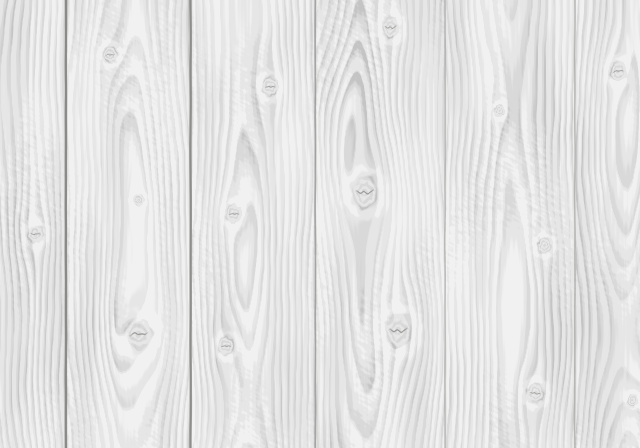
A Shadertoy shader for this texture:

```glsl
// Whitewashed softwood boards standing side by side, split by thin grey seams.
// Growth rings are contours of a stretched field around each board's heart,
// bent around scattered knots, then washed into a few soft grey tones.

#define FIRST_SEAM 0.103   // x of the first seam, in canvas widths
#define PITCH 0.1988       // mean board width
#define SEAMS 5
#define KNOTS 3            // per board
#define RING_DENSITY 104.0 // rings per canvas width
#define WHITE vec3(0.945)
#define LIGHT vec3(0.90)
#define SHADE vec3(0.85)
#define DARK vec3(0.77)
#define GAP vec3(0.54, 0.54, 0.53)

vec2 hash2(vec2 p) {
    vec3 q = fract(p.xyx * vec3(0.1031, 0.1030, 0.0973));
    q += dot(q, q.yzx + 33.33);
    return fract((q.xx + q.yz) * q.zy);
}

float corner(vec2 cell, vec2 offset) {
    float angle = 6.2832 * hash2(cell + 57.0).x;
    return dot(vec2(cos(angle), sin(angle)), offset);
}

// Gradient noise, about -0.7 to 0.7
float gnoise(vec2 p) {
    vec2 i = floor(p), f = p - i, u = f * f * f * (f * (f * 6.0 - 15.0) + 10.0);
    vec2 e = vec2(1.0, 0.0);
    return mix(mix(corner(i, f), corner(i + e, f - e), u.x),
               mix(corner(i + e.yx, f - e.yx), corner(i + e.xx, f - e.xx), u.x), u.y);
}

float seamX(float k) {
    return FIRST_SEAM + PITCH * k - 0.004 * (1.0 - cos(1.5708 * k));
}

// Knot centre (xy) and radius (z), one per vertical third of a board
vec3 knot(float board, int i, float height) {
    vec2 h = hash2(vec2(board * 7.0 + 31.0, float(i) * 13.0 + 5.0));
    float size = hash2(h * 91.0 + board + 20.0).x;
    float mid = 0.5 * (seamX(board) + seamX(board + 1.0));
    return vec3(mid + (h.x - 0.5) * 0.6 * PITCH,
                (float(i) + 0.15 + 0.7 * h.y) * height / float(KNOTS),
                mix(0.006, 0.019, size * size));
}

// Darkness of the ring pattern: slow rise, crisp fall
float growthRings(vec2 p, float board, vec2 seed) {
    float mid = 0.5 * (seamX(board) + seamX(board + 1.0));
    float heart = mid + PITCH * (0.22 * (hash2(seed).x - 0.8) + 0.12 * gnoise(vec2(p.y * 3.0, seed.x)));
    float spread = 0.035 + 0.06 * gnoise(vec2(seed.y, p.y * 2.7));
    float d = p.x - heart + 0.008 * gnoise(p * vec2(9.0, 5.0) + seed)
            + 0.0016 * gnoise(p * vec2(45.0, 26.0) + seed);
    float rings = RING_DENSITY * length(vec2(d, spread)) + 0.6 * gnoise(p * vec2(28.0, 5.0) + seed);
    float fall = clamp(1.5 * fwidth(rings), 0.15, 0.5);
    float t = fract(rings);
    return smoothstep(0.2, 0.85, t) * (1.0 - smoothstep(1.0 - fall, 1.0, t));
}

void mainImage(out vec4 fragColor, in vec2 fragCoord) {
    vec2 p = fragCoord / iResolution.x;
    float pixel = 1.0 / iResolution.x;
    float height = iResolution.y / iResolution.x;

    // Seams: find the board and gather the line, its shadow and its lit edge
    float board = -1.0, gap = 0.0, edge = 0.0;
    for (int i = 0; i < SEAMS; i++) {
        float k = float(i);
        float e = p.x - seamX(k);
        board += step(0.0, e);
        e += 0.0008 * gnoise(vec2(p.y * 14.0, k * 5.3));
        float strength = mix(1.0, 0.55, smoothstep(0.5, 3.0, k));
        float halfWidth = 0.0019 * strength;
        gap = max(gap, strength * (1.0 - smoothstep(halfWidth - 0.7 * pixel, halfWidth + 0.7 * pixel, abs(e))));
        edge += strength * (0.35 * exp(-abs(e) / 0.004) - 0.25 * exp(-pow((e - 0.006) / 0.003, 2.0)));
    }
    vec2 seed = 40.0 * hash2(vec2(board + 11.0, 3.0)) + board * 3.7 + 10.0;

    // Grain parts around the knots
    vec2 bent = p;
    for (int i = 0; i < KNOTS; i++) {
        vec3 k = knot(board, i, height);
        vec2 d = p - k.xy, s = d / (k.z * vec2(2.2, 5.0));
        bent.x -= 0.8 * d.x * exp(-dot(s, s));
    }

    // Rings, broad streaks, fibres and slanted saw marks
    float tone = 0.19 + 0.08 * (hash2(seed).y - 0.5) + 0.25 * pow(abs(p.x - 0.45), 2.0);
    tone += growthRings(bent, board, seed) * (0.46 + 0.5 * gnoise(p * vec2(10.0, 5.0) + seed));
    tone += 0.34 * gnoise(bent * vec2(24.0, 2.4) + seed);
    tone += 0.16 * gnoise(bent * vec2(230.0, 13.0) + seed);
    float rough = smoothstep(-0.1, 0.4, gnoise(p * vec2(12.0, 4.0) + seed.yx));
    tone += 0.28 * rough * gnoise(vec2(p.x * 80.0, p.y * 170.0 + p.x * 90.0));

    // Knots: pale halo, dark rim, ringed eye and a dry crack
    float crack = 0.0;
    for (int i = 0; i < KNOTS; i++) {
        vec3 k = knot(board, i, height);
        vec2 q = (p - k.xy) * vec2(1.0, 0.85) / k.z;
        float l = length(q) + 0.35 * gnoise(q * 1.4 + seed);
        float eye = 1.0 - smoothstep(0.8, 1.1, l);
        float side = 0.6 + gnoise(q * 0.8 + seed.yx);
        tone -= 0.3 * exp(-pow((l - 1.7) / 0.4, 2.0));
        tone = mix(tone, 0.52 + 0.16 * sin(l * 13.0) + 0.3 * gnoise(q * 3.0 + seed), eye);
        tone += 0.55 * side * exp(-pow((l - 1.12) / 0.13, 2.0));
        float line = abs(q.y + 0.35 * gnoise(vec2(q.x * 2.0, seed.x)));
        float soft = 0.7 * pixel / k.z;
        crack = max(crack, (1.0 - smoothstep(0.05 - soft, 0.05 + soft, line))
                         * (1.0 - smoothstep(0.5, 0.95, abs(q.x))) * step(0.009, k.z));
    }
    tone += edge;

    // Wash the tone into soft flat greys
    vec3 color = mix(WHITE, LIGHT, smoothstep(0.16, 0.33, tone));
    color = mix(color, SHADE, smoothstep(0.44, 0.62, tone));
    color = mix(color, DARK, smoothstep(0.70, 0.95, tone));
    color = mix(color, GAP, max(gap, 0.85 * crack));
    fragColor = vec4(color, 1.0);
}
```
